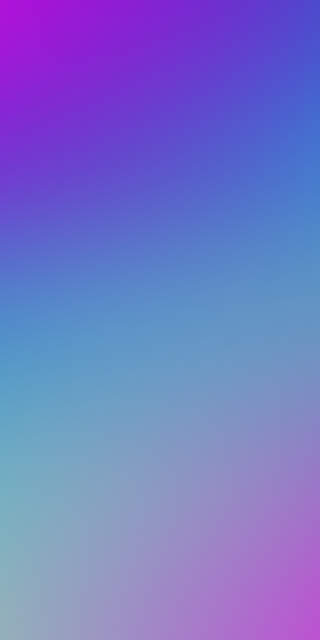
Give the GLSL for this background, as a WebGL 1 fragment shader.

```glsl
precision highp float;
// A soft mesh gradient: magenta and indigo above, blue across the middle,
// pale teal at the lower left and orchid at the lower right.
// Three vertical colour splines are joined by a parabola across the width.

uniform vec2 u_resolution;

// Cubic convolution kernel: a smooth weight that passes through its knots.
float cubicWeight(float offset) {
    float d = abs(offset);
    float inner = (1.5 * d - 2.5) * d * d + 1.0;
    float outer = ((-0.5 * d + 2.5) * d - 4.0) * d + 2.0;
    return d < 1.0 ? inner : (d < 2.0 ? outer : 0.0);
}

// Spline through five evenly spaced colours; the end colours repeat outside.
vec3 columnColor(vec3 top, vec3 upper, vec3 middle, vec3 lower, vec3 bottom, float depth) {
    float t = 4.0 * depth;
    return top * (cubicWeight(t) + cubicWeight(t + 1.0))
         + upper * cubicWeight(t - 1.0)
         + middle * cubicWeight(t - 2.0)
         + lower * cubicWeight(t - 3.0)
         + bottom * (cubicWeight(t - 4.0) + cubicWeight(t - 5.0));
}

// Parabola through colours at the left edge, centre and right edge.
vec3 blendAcross(vec3 left, vec3 center, vec3 right, float x) {
    return left * (1.0 - x) * (1.0 - 2.0 * x)
         + center * 4.0 * x * (1.0 - x)
         + right * x * (2.0 * x - 1.0);
}

void main() {
    vec2 uv = gl_FragCoord.xy / u_resolution;
    float depth = 1.0 - uv.y;

    // Magenta falling through blue to pale teal
    vec3 left = columnColor(vec3(0.69, 0.07, 0.85), vec3(0.465, 0.21, 0.82),
                            vec3(0.32, 0.54, 0.79), vec3(0.45, 0.68, 0.76),
                            vec3(0.58, 0.69, 0.73), depth);

    // Violet falling through steel blue to lavender
    vec3 center = columnColor(vec3(0.51, 0.14, 0.82), vec3(0.37, 0.32, 0.80),
                              vec3(0.37, 0.575, 0.78), vec3(0.54, 0.60, 0.76),
                              vec3(0.64, 0.52, 0.78), depth);

    // Indigo falling through blue to orchid
    vec3 right = columnColor(vec3(0.30, 0.29, 0.80), vec3(0.27, 0.47, 0.81),
                             vec3(0.40, 0.58, 0.76), vec3(0.60, 0.47, 0.78),
                             vec3(0.74, 0.32, 0.82), depth);

    gl_FragColor = vec4(blendAcross(left, center, right, uv.x), 1.0);
}
```
